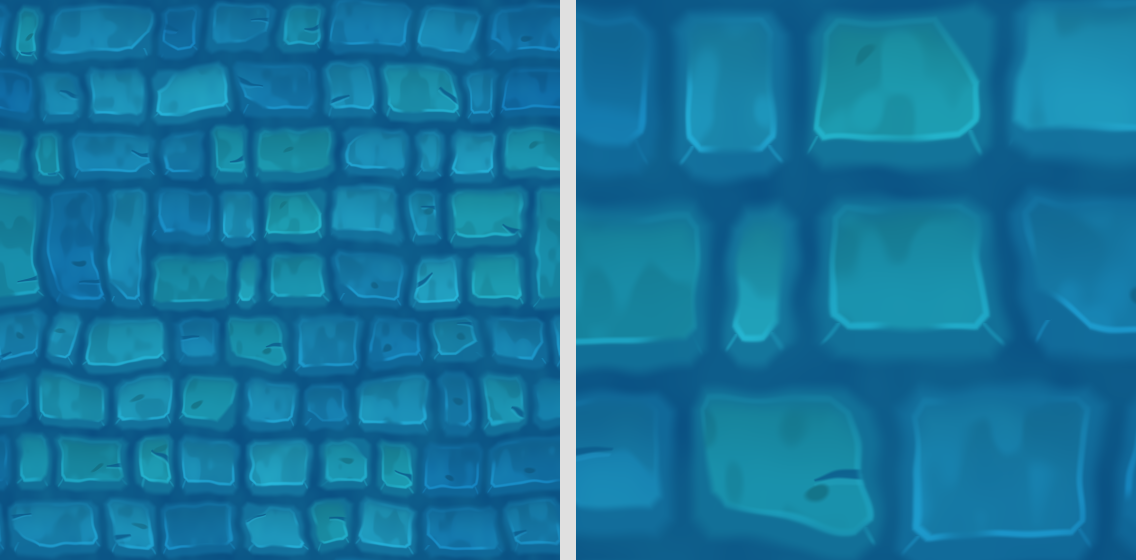
Left, the full canvas; right, a detail of the centre.
Reproduce this texture procedurally as a WebGL 1 fragment shader.

```glsl
precision highp float;
// Seamless hand-painted wall of worn blue-teal stone blocks in nine uneven courses.
uniform vec2 u_resolution;

float hash(vec2 p) {
  return fract(sin(dot(p, vec2(127.1, 311.7))) * 43758.545);
}

// Value noise that tiles over the unit square
float noise(vec2 uv, vec2 cells) {
  vec2 p = uv * cells, i = floor(p), f = fract(p);
  f = f * f * (3.0 - 2.0 * f);
  vec2 a = mod(i, cells), b = mod(i + 1.0, cells);
  return mix(mix(hash(a), hash(vec2(b.x, a.y)), f.x),
             mix(hash(vec2(a.x, b.y)), hash(b), f.x), f.y);
}

float columns(float row) {
  return row < 0.5 || row > 6.5 ? 8.0 : 9.0;
}

bool isTallRow(float row) {
  return row > 3.5 && row < 5.5;
}

// Left side of block i; the two tall rows share their first four joints
float joint(float i, float row) {
  float n = columns(row), k = floor(mod(i + 0.5, n));
  float shift = isTallRow(row) ? -0.5 : hash(vec2(row, 7.3));
  float seed = isTallRow(row) && k < 3.5 ? 4.0 : row;
  return (i + shift + 0.62 * (hash(vec2(k + 2.0, seed + 13.0)) - 0.5)) / n;
}

// Box with rounded, slightly clipped corners
float block(vec2 q, vec2 h, float r) {
  vec2 a = abs(q) - h;
  float box = length(max(a + r, 0.0)) + min(max(a.x + r, a.y + r), 0.0) - r;
  return max(box, (a.x + a.y) * 0.707 + r * 0.55);
}

// Tapered line, thickest at a
float crack(vec2 q, vec2 a, vec2 b) {
  vec2 d = b - a;
  float t = clamp(dot(q - a, d) / dot(d, d), 0.0, 1.0);
  return length(q - a - d * t) - 0.0035 * (1.0 - t);
}

void main() {
  vec2 uv = gl_FragCoord.xy / u_resolution;
  float px = 1.0 / min(u_resolution.x, u_resolution.y);

  // Hand-drawn wobble of all joints
  vec2 wobble = vec2(noise(uv, vec2(11.0)), noise(uv + 0.37, vec2(9.0, 7.0))) - 0.5;
  vec2 fine = vec2(noise(uv, vec2(47.0)), noise(uv + 0.21, vec2(43.0))) - 0.5;
  vec2 p = fract(uv + wobble * vec2(0.022, 0.025) + fine * 0.006);

  // Find the block that holds this point
  float row = min(floor(p.y * 9.0), 8.0), left = 0.0, right = 1.0, col = 0.0;
  for (int i = -2; i < 10; i++) {
    float a = joint(float(i), row), b = joint(float(i) + 1.0, row);
    if (p.x >= a && p.x < b) {
      left = a;
      right = b;
      col = floor(mod(float(i) + 0.5, columns(row)));
    }
  }
  bool tall = isTallRow(row) && col < 2.5;
  vec2 id = vec2(col, tall ? 4.0 : row) + 1.0;
  vec2 center = vec2((left + right) * 0.5, tall ? 5.0 / 9.0 : (row + 0.5) / 9.0);
  vec2 h = vec2((right - left) * 0.5, tall ? 1.0 / 9.0 : 0.5 / 9.0);
  vec2 q = p - center;
  float rA = hash(id), rB = hash(id + 31.0), rC = hash(id + 57.0), rD = hash(id + 83.0);
  float side = rB < 0.5 ? -1.0 : 1.0;

  // Outer body, then the raised face above a deep lower bevel
  float body = block(q, h - vec2(0.005, 0.004 + 0.005 * rC), 0.016);
  vec2 faceHalf = h - vec2(0.013 + 0.003 * rD, 0.017 + 0.004 * rC);
  vec2 f = q - vec2(0.0, 0.006);
  f.x += f.y * (rD - 0.5) * 0.22;
  float face = block(f, faceHalf, 0.010);
  if (rC > 0.72) { // broken corner
    vec2 corner = vec2(side, rA < 0.6 ? -1.0 : 1.0);
    vec2 cut = normalize(corner * vec2(1.0, 0.7 + rD));
    face = max(face, dot(f - corner * faceHalf, cut) + 0.014 + 0.012 * rA);
  }

  // Stone colour with brushed patches
  float brush = noise(uv, vec2(23.0, 19.0)) * 0.6 + noise(uv + 0.13, vec2(61.0, 37.0)) * 0.4;
  float mood = noise(uv, vec2(4.0));
  float tone = clamp(rA * 0.75 + mood * 0.3 + (brush - 0.5) * 0.3, 0.0, 1.0);
  vec3 stone = mix(vec3(0.055, 0.40, 0.62), vec3(0.13, 0.61, 0.72), tone);
  stone = mix(stone, vec3(0.10, 0.57, 0.63), smoothstep(0.55, 0.95, rB) * 0.7);
  float v = q.y / h.y;
  vec3 top = stone * (1.02 - 0.12 * smoothstep(-0.3, 0.9, v));
  top *= 0.96 + 0.08 * smoothstep(0.42, 0.55, brush);

  // Joints, bevel and face
  vec3 mortar = mix(vec3(0.035, 0.31, 0.51), vec3(0.06, 0.39, 0.56), brush);
  vec3 bevel = mix(stone, vec3(0.055, 0.38, 0.57), 0.62);
  vec3 color = mix(mortar, bevel, smoothstep(0.004, -0.007, body));
  float faceMask = smoothstep(0.003 + px, -0.003 - px * 0.5, face);
  float softTop = smoothstep(0.006, -0.016, face);
  color = mix(color, top, mix(faceMask, softTop, smoothstep(0.2, 0.8, v)));

  // Worn highlight along the lower and side rims, plus mitred bevel corners
  float worn = smoothstep(0.22, 0.6, noise(uv + 0.4, vec2(29.0)));
  float rim = smoothstep(0.0026 + px, 0.0004, abs(face + 0.001));
  rim *= worn * mix(0.85, 0.15, smoothstep(-0.5, 0.8, v));
  vec2 m = vec2(abs(f.x) - faceHalf.x, -f.y - faceHalf.y) + 0.003;
  float miter = smoothstep(0.002 + px, 0.0, abs(m.x - m.y * 0.7));
  miter *= step(0.0, m.y) * smoothstep(0.001, -0.004, body) * 0.4 * worn;
  color = mix(color, stone * 1.12 + vec3(0.02, 0.07, 0.08), max(rim, miter));

  // Cracks running in from one side, lit on the lower lip
  vec2 start = vec2(side * h.x * 0.85, h.y * (rC - 0.6));
  vec2 finish = start + vec2(-side * (0.014 + 0.022 * rD), 0.035 * (rA - 0.35));
  vec2 bent = q + fine * 0.007;
  float has = step(0.64, rD) * faceMask;
  float gash = smoothstep(0.0015 + px, -0.0005, crack(bent, start, finish));
  float lip = smoothstep(0.0015 + px, 0.0, crack(bent + vec2(0.0, 0.004), start, finish));
  color = mix(color, stone * 1.15 + 0.03, lip * has * 0.45);
  color = mix(color, vec3(0.045, 0.36, 0.55), gash * has * 0.85);

  // Small pits
  vec2 pit = q - h * vec2(rD - 0.5, rA - 0.4) * 0.7 + fine * 0.006;
  pit.y -= pit.x * (rB - 0.5);
  float dent = smoothstep(0.007 + px, 0.004, length(pit * vec2(0.75, 1.2)));
  color = mix(color, stone * 0.8, dent * step(0.7, fract(rB * 7.0)) * faceMask * 0.8);

  gl_FragColor = vec4(color, 1.0);
}
```
